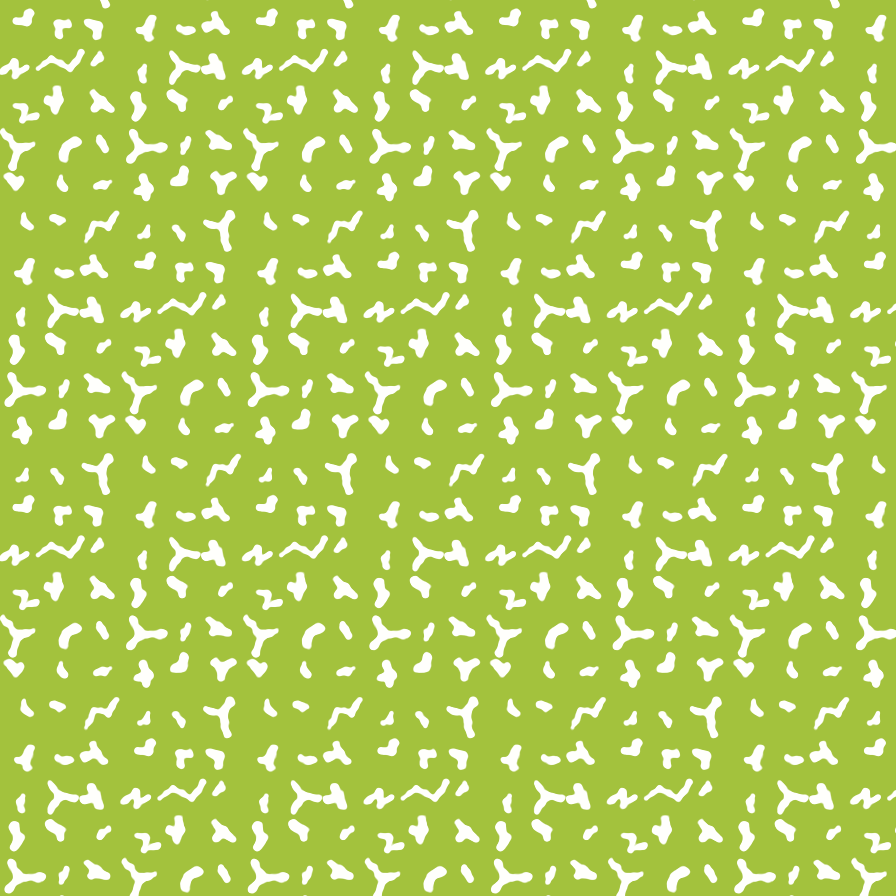
This pattern is drawn by a Shadertoy shader. Its source:

```glsl
const vec3 LEAF_GREEN = vec3(0.64, 0.76, 0.24);
const vec3 CHIP_WHITE = vec3(1.0, 1.0, 0.99);
const float TILE_SIZE = 0.2715;   // tile width as a share of the canvas
const float TILE_CELLS = 6.0;     // chips along one side of a tile

float hash(vec2 id, float salt) {
    return fract(sin(dot(id + salt * 3.7, vec2(127.1, 311.7))) * 43758.5);
}

float hashRange(vec2 id, float salt, float low, float high) {
    return mix(low, high, hash(id, salt));
}

vec2 polar(float angle) {
    return vec2(cos(angle), sin(angle));
}

float gradientDot(vec2 corner, vec2 offset) {
    return dot(polar(6.2832 * hash(corner, 0.0)), offset);
}

float gradientNoise(vec2 p) {
    vec2 i = floor(p), f = fract(p);
    vec2 u = f * f * (3.0 - 2.0 * f);
    vec2 e = vec2(1.0, 0.0);
    float low = mix(gradientDot(i, f), gradientDot(i + e, f - e), u.x);
    float high = mix(gradientDot(i + e.yx, f - e.yx), gradientDot(i + 1.0, f - 1.0), u.x);
    return mix(low, high, u.y);
}

float smoothMin(float a, float b, float k) {
    float h = max(k - abs(a - b), 0.0) / k;
    return min(a, b) - h * h * k * 0.25;
}

// Stroke whose radius changes from one end to the other
float taperedStroke(vec2 p, vec2 a, vec2 b, float radiusA, float radiusB) {
    vec2 pa = p - a, ba = b - a;
    float h = clamp(dot(pa, ba) / dot(ba, ba), 0.0, 1.0);
    return length(pa - ba * h) - mix(radiusA, radiusB, h);
}

// Arms from one hub: two make a bean or hook, three make a fork
float armsShape(vec2 p, vec2 id, int count, float spread, float reach, float radius) {
    float d = 1e3;
    for (int i = 0; i < count; i++) {
        float salt = 20.0 + float(i) * 3.0;
        float angle = float(i) * spread + hashRange(id, salt, -0.3, 0.3);
        vec2 tip = polar(angle) * reach * hashRange(id, salt + 1.0, 0.6, 1.0);
        float tipRadius = radius * hashRange(id, salt + 2.0, 0.65, 1.1);
        d = smoothMin(d, taperedStroke(p, vec2(0.0), tip, radius, tipRadius), 0.07);
    }
    return d;
}

// Three strokes that swing from side to side
float zigzagShape(vec2 p, vec2 id, float reach, float bend, float radius) {
    float d = 1e3, side = 1.0;
    vec2 a = vec2(-reach, -bend * hash(id, 40.0));
    float radiusA = radius * 0.7;
    for (int i = 1; i <= 3; i++) {
        float salt = 40.0 + float(i) * 2.0;
        float x = reach * (float(i) / 1.5 - 1.0) + hashRange(id, salt, -0.2, 0.2) * reach;
        vec2 b = vec2(x, side * bend * hashRange(id, salt + 1.0, 0.3, 1.0));
        float radiusB = radius * hashRange(id, salt + 9.0, 0.7, 1.15);
        d = smoothMin(d, taperedStroke(p, a, b, radiusA, radiusB), 0.06);
        a = b;
        radiusA = radiusB;
        side = -side;
    }
    return d;
}

// One chip: large, medium or small, with an uneven outline
float chipDistance(vec2 p, vec2 id) {
    bool evenRow = mod(id.y, 2.0) < 0.5;
    bool large = evenRow && mod(id.x + id.y, 3.0) < 0.5;
    bool small = hash(id, 1.0) < (evenRow ? 0.7 : 0.35);
    bool zigzag = hash(id, 2.0) < (large ? 0.5 : 0.25);

    float jitter = large ? 0.08 : 0.17;
    p -= jitter * vec2(hashRange(id, 3.0, -1.0, 1.0), hashRange(id, 4.0, -1.0, 1.0));
    vec2 axis = polar(6.2832 * hash(id, 5.0));
    p = vec2(dot(p, axis), dot(p, vec2(-axis.y, axis.x)));

    float d;
    if (large) {
        d = zigzag ? zigzagShape(p, id, 0.52, 0.2, 0.095)
                   : armsShape(p, id, 3, 2.1, 0.6, 0.1);
    } else if (small) {
        d = armsShape(p, id, 2, hashRange(id, 6.0, 2.0, 3.1), 0.2, 0.09);
    } else {
        int count = hash(id, 7.0) < 0.4 ? 2 : 3;
        d = zigzag ? zigzagShape(p, id, 0.24, 0.16, 0.1)
                   : armsShape(p, id, count, hashRange(id, 8.0, 1.6, 2.1), 0.32, 0.115);
    }
    return d + 0.07 * gradientNoise(p * 5.0 + id * 13.0);
}

// Half-shifted rows of tiles share the same chips
vec2 wrapCell(vec2 cell) {
    cell.x -= 0.5 * TILE_CELLS * floor(cell.y / TILE_CELLS);
    return mod(cell, TILE_CELLS);
}

float chipField(vec2 p) {
    float d = 1e3;
    for (int y = -1; y <= 1; y++)
        for (int x = -1; x <= 1; x++) {
            vec2 cell = floor(p) + vec2(x, y);
            d = min(d, chipDistance(p - cell - 0.5, wrapCell(cell)));
        }
    return d;
}

void mainImage(out vec4 fragColor, in vec2 fragCoord) {
    float scale = TILE_CELLS / (TILE_SIZE * iResolution.y);
    float d = chipField(fragCoord * scale);
    float coverage = 1.0 - smoothstep(-0.75 * scale, 0.75 * scale, d);
    fragColor = vec4(mix(LEAF_GREEN, CHIP_WHITE, coverage), 1.0);
}
```
